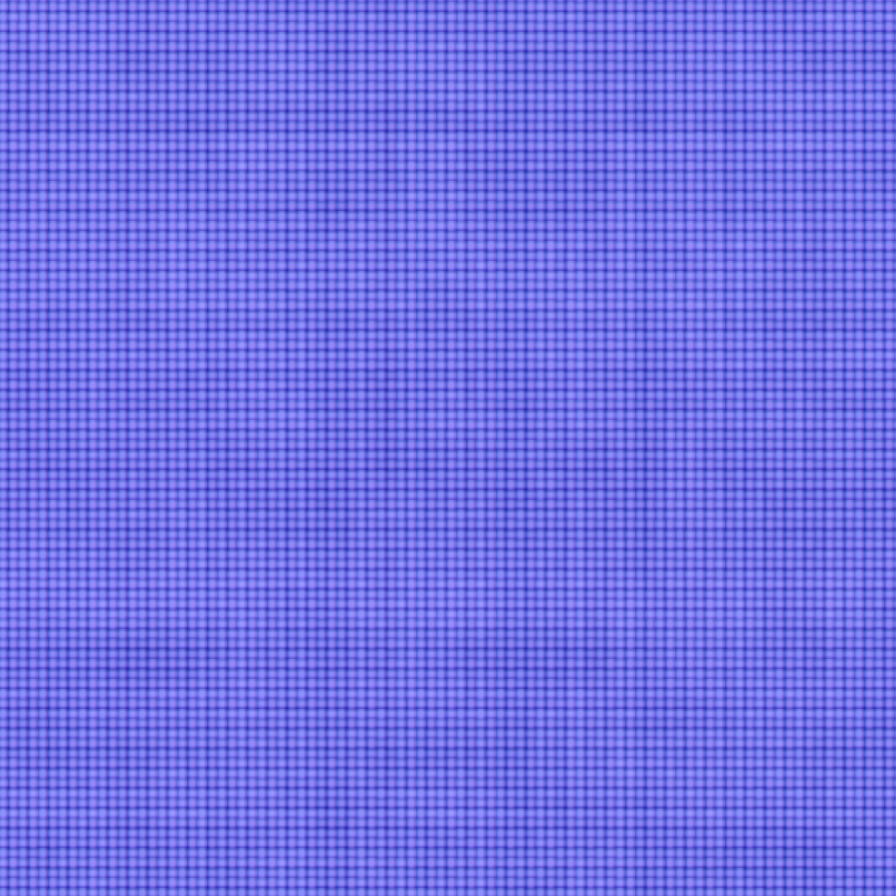
A Shadertoy shader for this texture map:

```glsl
#define THREADS 90.0
#define PHASE 1.2
#define GAP 0.42
#define SEAM_WIDTH 0.40
#define SEAM_DEPTH 0.18
#define TILT 0.10
#define WEAR 0.26
#define SAMPLES 2
#define SHADOW_COLOR vec3(0.29, 0.30, 0.78)
#define LIGHT_COLOR vec3(0.56, 0.555, 0.99)
#define WARM_KNOT vec3(0.61, 0.50, 0.94)
#define COOL_KNOT vec3(0.49, 0.55, 0.96)

float hash21(vec2 p) {
    vec3 q = fract(vec3(p.xyx) * 0.1031);
    q += dot(q, q.yzx + 33.33);
    return fract((q.x + q.y) * q.z);
}

float valueNoise(vec2 p) {
    vec2 i = floor(p);
    vec2 f = fract(p);
    f = f * f * (3.0 - 2.0 * f);
    float low = mix(hash21(i), hash21(i + vec2(1.0, 0.0)), f.x);
    float high = mix(hash21(i + vec2(0.0, 1.0)), hash21(i + 1.0), f.x);
    return mix(low, high, f.y);
}

// Plain weave: warp and weft take turns on top
vec3 weave(vec2 p) {
    vec2 id = floor(p);
    vec2 f = fract(p) - 0.5;
    vec2 parity = mod(id, 2.0);
    bool warpOnTop = parity.x == parity.y;
    float across = abs(warpOnTop ? f.x : f.y);
    float along = abs(warpOnTop ? f.y : f.x);

    // Rounded thread that dips beneath its neighbours
    float body = 1.0 - smoothstep(0.5 - GAP, 0.5, across);
    float crown = 1.0 - smoothstep(0.5 - GAP, 0.5, along);
    float shade = 0.02 + 0.56 * body + 0.44 * crown;

    // Slightly deeper seams between pairs of threads
    vec2 seamDistance = abs(mod(p + 1.0, 2.0) - 1.0);
    vec2 seam = 1.0 - smoothstep(0.0, SEAM_WIDTH, seamDistance);
    shade -= SEAM_DEPTH * (seam.x + seam.y);

    // Uneven threads, crossings and broad wear
    float warpTone = hash21(vec2(id.x, 7.0)) - 0.5;
    float weftTone = hash21(vec2(id.y, 211.0)) - 0.5;
    float crossingTone = hash21(id + 19.0) - 0.5;
    float broadTone = valueNoise(p * 0.2) - 0.5;
    shade += WEAR * (0.5 * (warpTone + weftTone + broadTone) + 0.4 * crossingTone);

    vec3 color = mix(SHADOW_COLOR, LIGHT_COLOR, shade);

    // Slope of the surface shifts red and green
    color.rg += TILT * f * vec2(1.0, 0.8);

    // Alternate warm and cool tops on the warp crossings
    float knot = warpOnTop ? 0.6 * exp(-14.0 * dot(f, f)) : 0.0;
    return mix(color, parity.x < 0.5 ? WARM_KNOT : COOL_KNOT, knot);
}

void mainImage(out vec4 fragColor, in vec2 fragCoord) {
    // Average a small grid of samples to smooth the edges
    vec3 sum = vec3(0.0);
    for (int j = 0; j < SAMPLES; j++) {
        for (int i = 0; i < SAMPLES; i++) {
            vec2 offset = (vec2(i, j) + 0.5) / float(SAMPLES) - 0.5;
            vec2 uv = (fragCoord + offset) / iResolution.xy;
            sum += weave(uv * THREADS + PHASE);
        }
    }
    fragColor = vec4(sum / float(SAMPLES * SAMPLES), 1.0);
}
```
